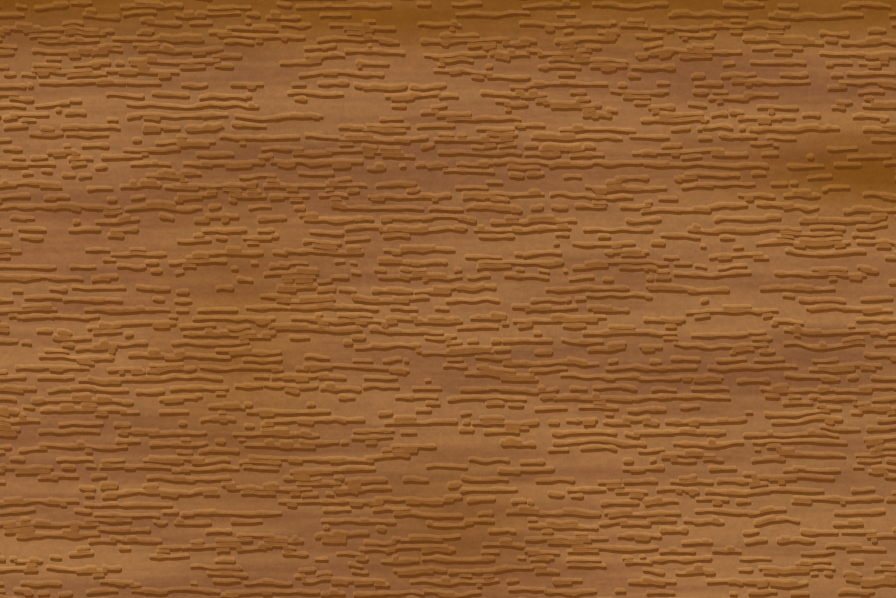
Give the GLSL for this texture, as a WebGL 1 fragment shader.

```glsl
precision highp float;
// Brown wood with horizontal grain: cloudy stained bands of colour under
// rows of short embossed pores. Each pore is a wobbly capsule in a jittered
// cell, and the difference of two shifted samples gives the relief light.
uniform vec2 u_resolution;

const vec3 TAN = vec3(0.635, 0.440, 0.262);
const vec3 ROSE_BROWN = vec3(0.525, 0.335, 0.205);
const vec3 PORE_BROWN = vec3(0.545, 0.335, 0.140);
const vec3 SHADOW_BROWN = vec3(0.375, 0.195, 0.050);
const vec3 GOLD_STAIN = vec3(0.470, 0.275, 0.055);
const vec3 HIGHLIGHT = vec3(0.075, 0.065, 0.045);

float hash(vec2 p) {
  vec3 q = fract(vec3(p.xyx) * 0.1031);
  q += dot(q, q.yzx + 33.33);
  return fract((q.x + q.y) * q.z);
}

float noise(vec2 p) {
  vec2 i = floor(p);
  vec2 f = fract(p);
  f = f * f * (3.0 - 2.0 * f);
  float low = mix(hash(i), hash(i + vec2(1.0, 0.0)), f.x);
  float high = mix(hash(i + vec2(0.0, 1.0)), hash(i + vec2(1.0, 1.0)), f.x);
  return mix(low, high, f.y);
}

float fbm(vec2 p) {
  float sum = 0.0;
  float weight = 0.5;
  for (int i = 0; i < 4; i++) {
    sum += weight * noise(p);
    p = p * 2.03 + 17.3;
    weight *= 0.5;
  }
  return sum / 0.9375;
}

// One layer of pores: at most one capsule in each cell of each row.
float poreLayer(vec2 p, float rows, float cellLength, float radius,
                float density, float seed, float soft) {
  float row = floor(p.y * rows);
  float along = p.x / cellLength + 7.0 * hash(vec2(row, seed));
  vec2 id = vec2(floor(along) + 40.0, row + seed * 91.0);
  float halfLength = cellLength * mix(0.14, 0.48, hash(id + 3.7));
  float slack = 0.5 * cellLength - halfLength;
  float x = (fract(along) - 0.5) * cellLength;
  x -= slack * (2.0 * hash(id + 11.1) - 1.0);
  float y = (fract(p.y * rows) - 0.5) / rows;
  y -= (hash(id + 23.9) - 0.5) * 0.45 / rows;
  float reach = max(abs(x) - halfLength + radius, 0.0);
  float width = radius * (0.7 + 0.55 * noise(vec2(p.x * 75.0, row + seed)));
  float edge = length(vec2(reach, y)) - width;
  float present = step(hash(id + 41.3), density);
  return present * (1.0 - smoothstep(-soft, soft, edge));
}

// Coverage by long, medium and dot-like pores.
float pores(vec2 p, float soft) {
  p.y += 0.007 * (noise(p * vec2(16.0, 24.0)) - 0.5);
  p.y += 0.004 * (noise(p * vec2(48.0, 40.0) + 9.0) - 0.5);
  float cover = poreLayer(p, 53.0, 0.170, 0.0036, 0.72, 1.0, soft);
  cover = max(cover, poreLayer(p, 59.0, 0.078, 0.0037, 0.58, 2.0, soft));
  return max(cover, poreLayer(p, 67.0, 0.034, 0.0040, 0.25, 3.0, soft));
}

float blot(vec2 p, vec2 center, vec2 size) {
  vec2 d = (p - center) / size;
  return exp(-dot(d, d));
}

// Smooth wood colour: rosy streaks, golden stains and faint cloudy patches.
vec3 woodColor(vec2 p) {
  float broad = fbm(p * vec2(1.6, 15.0) + 4.0);
  float fine = fbm(p * vec2(5.0, 60.0) + 31.0);
  float streak = smoothstep(0.30, 0.76, 0.6 * broad + 0.4 * fine);
  vec3 color = mix(TAN, ROSE_BROWN, streak);

  float cloud = fbm(p * vec2(3.0, 4.0) + 50.0);
  float ragged = 0.55 + 0.9 * fbm(p * vec2(3.0, 28.0) + 70.0);
  float stain = 0.8 * smoothstep(0.86, 1.02, p.y + 0.05 * (cloud - 0.5));
  stain += 0.75 * blot(p, vec2(1.50, 0.71), vec2(0.23, 0.07));
  stain += 0.30 * blot(p, vec2(0.40, 0.42), vec2(0.13, 0.24));
  stain += 0.30 * blot(p, vec2(0.76, 0.12), vec2(0.13, 0.10));
  color = mix(color, GOLD_STAIN, clamp(stain * ragged, 0.0, 0.85));
  return color * (0.95 + 0.10 * cloud);
}

void main() {
  vec2 p = gl_FragCoord.xy / u_resolution.y;
  float soft = max(0.0013, 0.6 / u_resolution.y);
  vec2 lightShift = vec2(-0.0008, 0.0027);

  float cover = pores(p, soft);
  float relief = pores(p + lightShift, soft) - pores(p - lightShift, soft);

  vec3 color = woodColor(p);
  color = mix(color, PORE_BROWN * (0.65 + 0.6 * color.r), 0.62 * cover);
  color = mix(color, SHADOW_BROWN, 0.68 * max(relief, 0.0));
  color += HIGHLIGHT * max(-relief, 0.0);

  // Fine surface grain.
  float grain = noise(p * 300.0) + noise(p * vec2(110.0, 190.0) + 5.0) - 1.0;
  color *= 1.0 + 0.055 * grain;
  gl_FragColor = vec4(clamp(color, 0.0, 1.0), 1.0);
}
```
